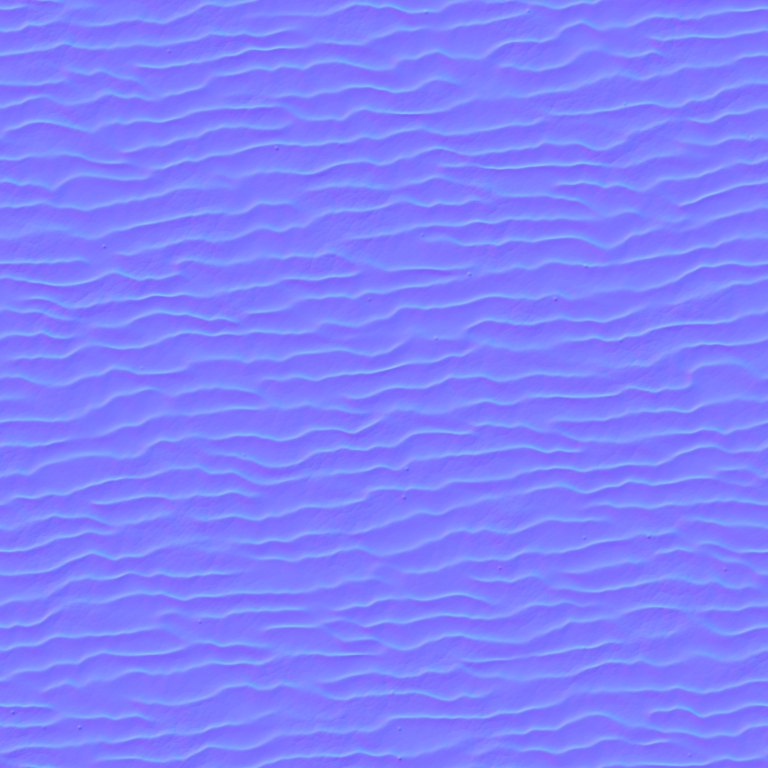
Give the GLSL for this texture map, as a Shadertoy shader.

```glsl
const float TAU = 6.2831853;

vec2 hash2(vec2 p) {
    vec3 q = fract(p.xyx * vec3(0.1031, 0.1030, 0.0973));
    q += dot(q, q.yzx + 33.33);
    return fract((q.xx + q.yz) * q.zy);
}

// Rounded mounds around the nearest scattered cell point
float cellular(vec2 p) {
    vec2 cell = floor(p);
    float nearest = 2.0;
    for (int y = -1; y <= 1; y++)
    for (int x = -1; x <= 1; x++) {
        vec2 c = cell + vec2(x, y);
        vec2 d = c + hash2(c) - p;
        nearest = min(nearest, dot(d, d));
    }
    return 1.0 - nearest;
}

// Ripples: a carrier wave plus side waves, so that crests fork and merge
float ripples(vec2 p) {
    p.y += 0.0060 * sin(TAU * (2.0 * p.x + p.y) + 1.5 * sin(TAU * (2.0 * p.y - p.x)));
    p.y += 0.0026 * sin(TAU * (6.0 * p.x + 5.0 * p.y) + 3.0 * sin(TAU * (3.0 * p.y - 2.0 * p.x)));
    p.y += 0.0017 * sin(TAU * (13.0 * p.x - 9.0 * p.y) + 3.0 * sin(TAU * (5.0 * p.y + 4.0 * p.x)));
    p.y += 0.0006 * sin(TAU * (29.0 * p.x + 17.0 * p.y) + 3.0 * sin(TAU * (9.0 * p.y - 7.0 * p.x)));
    vec2 wave = vec2(0.0);
    for (int i = 0; i < 13; i++) {
        vec2 spread = i == 0 ? vec2(0.0) : round((hash2(vec2(i, 7)) - 0.5) * vec2(20.0, 22.0));
        float phase = TAU * (dot(vec2(-4.0, 30.0) + spread, p) + hash2(vec2(i, 19)).x);
        wave += (i == 0 ? 1.0 : 0.3) * vec2(cos(phase), sin(phase));
    }
    wave *= 0.6 / sqrt(dot(wave, wave) + 0.2);
    // Complex logarithm: narrow steep face, broad gentle back, flat where waves cancel
    vec2 bend = vec2(1.0 - wave.x, -wave.y);
    return 0.0019 * (0.55 * atan(bend.y, bend.x) - 0.52 * log(length(bend)));
}

// Fine grain, stronger in patches
float grain(vec2 p) {
    float patches = 0.5 + 0.25 * sin(TAU * (2.0 * p.x + 3.0 * p.y) + 2.0 * sin(TAU * 3.0 * p.x))
                  + 0.25 * sin(TAU * (5.0 * p.x - 4.0 * p.y) + 2.0 * sin(TAU * 4.0 * p.y));
    vec2 q = mat2(0.8, -0.6, 0.6, 0.8) * p * vec2(0.8, 1.1);
    float relief = 0.00050 * cellular(q * 60.0) + 0.00020 * cellular(q * 150.0 + 31.0);
    return relief * mix(0.35, 1.25, patches * patches);
}

// A few tiny pebbles
float pebbles(vec2 p) {
    vec2 cell = floor(p * 24.0);
    vec2 centre = (cell + 0.2 + 0.6 * hash2(cell + 51.0)) / 24.0;
    vec2 d = (p - centre) / 0.0022;
    vec2 pick = hash2(cell + 97.0);
    return step(0.94, pick.x) * mix(0.0003, 0.0009, pick.y) * exp(-dot(d, d));
}

float height(vec2 p) {
    return ripples(p) + grain(p) + pebbles(p);
}

void mainImage(out vec4 fragColor, in vec2 fragCoord) {
    vec2 p = fragCoord / iResolution.y;
    float e = 0.001;
    float h = height(p);
    vec2 slope = vec2(height(p + vec2(e, 0.0)), height(p + vec2(0.0, e))) - h;

    // Surface direction packed into colour
    vec3 normal = normalize(vec3(slope.x / e, -slope.y / e, 1.0));
    fragColor = vec4(0.5 + 0.5 * normal, 1.0);
}
```
